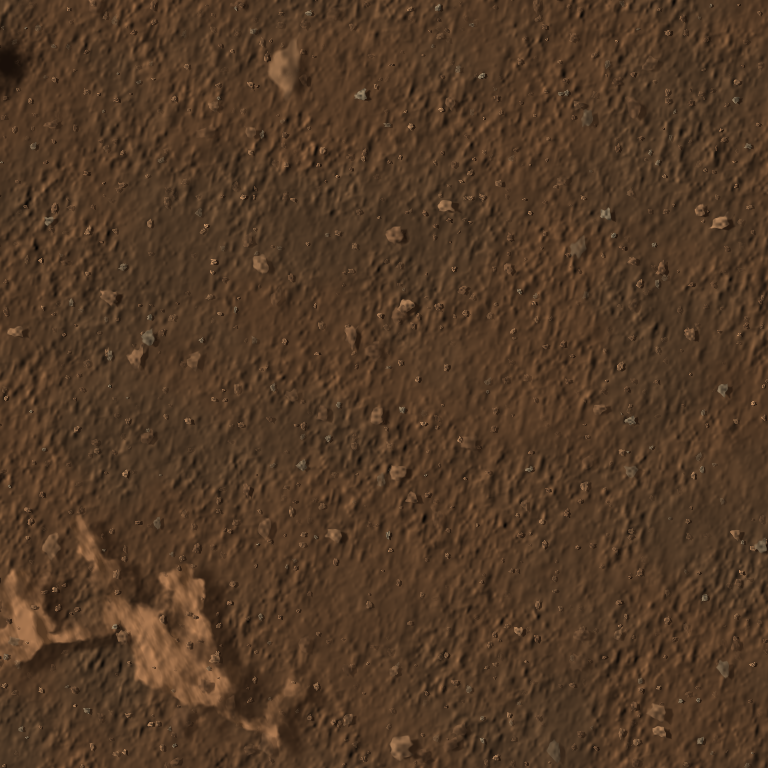
Reproduce this texture procedurally as a three.js fragment shader.

```glsl
// Dry brown soil with scattered pebbles and a ragged sandstone ridge at lower left.
// Noise heights are lit from the left by finite differences; angular pebbles
// come from jittered grids at three scales, each throwing a short shadow.
varying vec2 vUv;

const vec2 TO_LIGHT = vec2(-0.95, 0.3);
const vec3 SOIL_GREY = vec3(0.300, 0.218, 0.146);
const vec3 SOIL_RED = vec3(0.325, 0.226, 0.146);
const vec3 STONE_BROWN = vec3(0.44, 0.31, 0.21);
const vec3 STONE_TAN = vec3(0.66, 0.49, 0.34);
const vec3 STONE_GREY = vec3(0.52, 0.45, 0.35);
const vec3 RIDGE_DARK = vec3(0.34, 0.23, 0.14);
const vec3 RIDGE_LIGHT = vec3(0.64, 0.45, 0.30);
const vec3 SHADOW = vec3(0.13, 0.08, 0.045);

float hash(vec2 p) {
  vec3 q = fract(vec3(p.xyx) * 0.1031);
  q += dot(q, q.yzx + 33.33);
  return fract((q.x + q.y) * q.z);
}

float noise(vec2 p) {
  vec2 i = floor(p);
  vec2 f = fract(p);
  f = f * f * (3.0 - 2.0 * f);
  float low = mix(hash(i), hash(i + vec2(1.0, 0.0)), f.x);
  float high = mix(hash(i + vec2(0.0, 1.0)), hash(i + 1.0), f.x);
  return mix(low, high, f.y);
}

float fbm(vec2 p) {
  float sum = 0.0;
  float gain = 0.5;
  for (int i = 0; i < 4; i++) {
    sum += gain * noise(p);
    p = mat2(1.6, 1.2, -1.2, 1.6) * p + 7.3;
    gain *= 0.5;
  }
  return sum;
}

// Upright grain height; relief is positive on slopes facing the light.
float grainHeight(vec2 p, float scale) {
  vec2 bend = 0.5 * vec2(noise(p * scale * 0.4), noise(p * scale * 0.4 + 50.0));
  float h = noise(vec2(p.x - 0.22 * p.y, 0.72 * p.y) * scale + bend + 11.0);
  return h * h * 1.25;
}

float relief(vec2 p, float scale) {
  return grainHeight(p, scale) - grainHeight(p + TO_LIGHT * 0.7 / scale, scale);
}

// Angular outline from random half planes: about 1 at the edge.
float stoneShape(vec2 d, vec2 seed) {
  float edge = 0.0;
  for (int i = 0; i < 5; i++) {
    float k = float(i);
    float angle = (k + 0.8 * hash(seed + k * 3.1)) * 1.2566;
    float reach = 0.5 + 0.6 * hash(seed + k * 5.7 + 2.0);
    edge = max(edge, dot(d, vec2(cos(angle), sin(angle))) / reach);
  }
  return mix(edge, length(d), 0.2) + 0.5 * (noise(d * 2.0 + seed * 3.7) - 0.5);
}

vec3 addPebbles(vec3 color, vec2 p, float cells, float share, float radius, float faint) {
  vec2 g = p * cells;
  for (int y = -1; y <= 1; y++) {
    for (int x = -1; x <= 1; x++) {
      vec2 id = floor(g) + vec2(float(x), float(y));
      vec2 key = id + cells * 3.0;
      if (hash(key) > share) continue;
      vec2 center = id + 0.1 + 0.8 * vec2(hash(key + 17.0), hash(key + 41.0));
      float size = radius * mix(0.5, 1.2, hash(key + 63.0));
      vec2 d = (g - center) / size;
      d.y *= mix(0.65, 1.3, hash(key + 29.0));
      float body = 1.0 - smoothstep(0.8, 1.1, stoneShape(d, key));
      float shade = 1.0 - smoothstep(0.55, 1.05, stoneShape(d + TO_LIGHT * 0.85, key));
      float strength = mix(faint, 1.0, hash(key + 87.0));
      vec3 stone = mix(STONE_BROWN, STONE_TAN, pow(hash(key + 53.0), 1.5));
      stone = mix(stone, STONE_GREY, step(0.85, hash(key + 71.0)));
      float light = 0.88 + 0.25 * dot(d, TO_LIGHT) + 0.7 * (noise(d * 2.6 + key) - 0.5);
      color = mix(color, SHADOW, 0.9 * shade * strength);
      color = mix(color, stone * clamp(light, 0.35, 1.2), body * strength);
    }
  }
  return color;
}

float capsule(vec2 p, vec2 a, vec2 b, float radius) {
  vec2 along = b - a;
  float t = clamp(dot(p - a, along) / dot(along, along), 0.0, 1.0);
  return length(p - a - along * t) - radius;
}

// Signed distance to the broken ridge, with a warped outline.
float ridge(vec2 p) {
  p += 0.075 * (vec2(fbm(p * 27.0), fbm(p * 27.0 + 31.0)) - 0.47);
  float d = capsule(p, vec2(0.02, 0.15), vec2(0.04, 0.24), 0.023);
  d = min(d, capsule(p, vec2(0.05, 0.17), vec2(0.16, 0.22), 0.019));
  d = min(d, capsule(p, vec2(0.12, 0.30), vec2(0.17, 0.21), 0.010));
  d = min(d, capsule(p, vec2(0.17, 0.20), vec2(0.26, 0.09), 0.027));
  d = min(d, capsule(p, vec2(0.235, 0.22), vec2(0.28, 0.10), 0.026));
  d = min(d, capsule(p, vec2(0.28, 0.08), vec2(0.36, 0.04), 0.011));
  return min(d, capsule(p, vec2(0.36, 0.04), vec2(0.38, 0.11), 0.011));
}

vec3 addRidge(vec3 color, vec2 p) {
  float d = ridge(p);
  vec2 streak = vec2(p.x + 0.35 * p.y, 0.5 * p.y) * 48.0;
  float slope = fbm(streak) - fbm(streak + TO_LIGHT * 0.5);
  float light = clamp(0.68 + 2.8 * slope - 9.0 * (d + 0.012), 0.0, 1.0);
  float shade = 1.0 - smoothstep(-0.012, 0.016, ridge(p + TO_LIGHT * 0.03));
  float worn = smoothstep(0.28, 0.5, fbm(p * 26.0 + 5.0));
  color = mix(color, SHADOW, 0.6 * shade);
  vec3 rock = mix(RIDGE_DARK, RIDGE_LIGHT, light) * (1.0 + 0.2 * relief(p, 130.0));
  return mix(color, rock, (1.0 - smoothstep(-0.005, 0.006, d)) * mix(0.35, 1.0, worn));
}

void main() {
  vec2 p = vUv;
  vec3 color = mix(SOIL_GREY, SOIL_RED, smoothstep(0.3, 0.65, fbm(p * 7.0)));
  float rough = mix(0.55, 1.5, smoothstep(0.25, 0.65, fbm(p * 16.0 + 9.0)));
  float grain = 0.36 * relief(p, 130.0) + 0.25 * relief(p, 215.0) + 0.16 * relief(p, 65.0);
  color *= 1.0 + grain * rough + 0.26 * (fbm(p * 24.0 + 3.0) - 0.47);
  color = addRidge(color, p);
  // Pebbles from grit to small stones.
  color = addPebbles(color, p, 64.0, 0.22, 0.25, 0.1);
  color = addPebbles(color, p, 27.0, 0.15, 0.27, 0.3);
  color = addPebbles(color, p, 9.0, 0.20, 0.17, 0.55);
  // Dark hollow at the upper left edge.
  float hollow = length(p - vec2(0.005, 0.915)) + 0.04 * fbm(p * 40.0);
  color = mix(color, SHADOW * 0.75, 1.0 - smoothstep(0.03, 0.065, hollow));
  gl_FragColor = vec4(color, 1.0);
}
```
